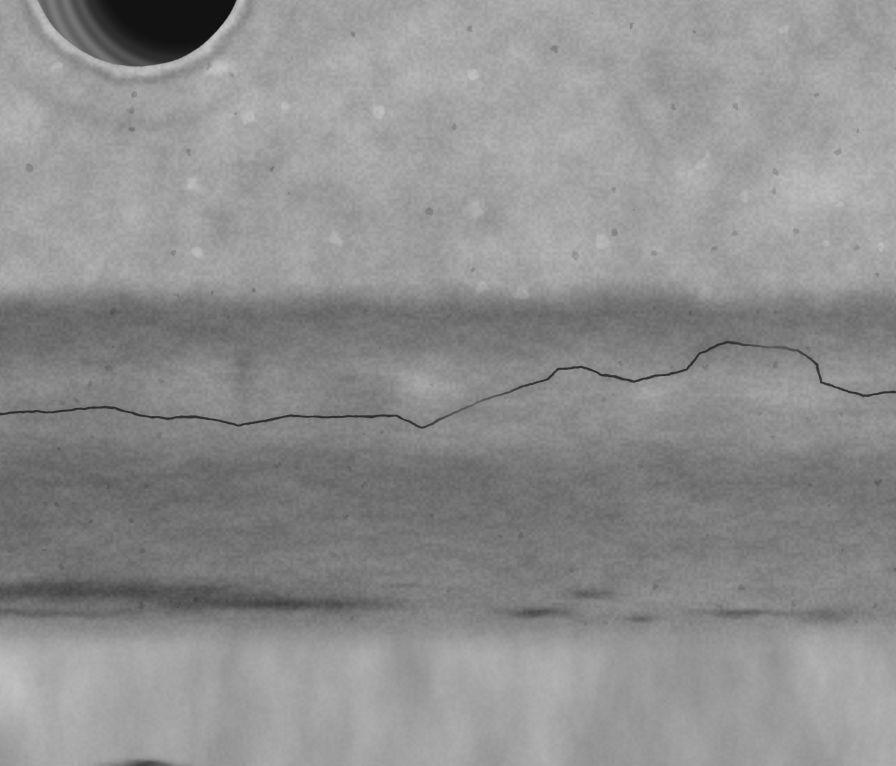
This texture is drawn by a Shadertoy shader. Its source:

```glsl
// Worn grey concrete: a pale upper wall, a shadowed ledge with a hairline
// crack, dark streaks and a drilled hole. A vertical tone profile is layered
// with soft patches, value noise, scattered specks and a jittered polyline.

const vec2 HOLE_CENTER = vec2(0.179, 1.053);
const float HOLE_RADIUS = 0.140;
const vec2 BORE_CENTER = vec2(0.234, 1.045);
const float BORE_RADIUS = 0.112;
const float WALL_TONE = 0.635;
const float SHADOW_TONE = 0.425;
const float LEDGE_TONE = 0.535;
const float SLOPE_TONE = 0.44;
const float BASE_TONE = 0.62;
const float CRACK_WIDTH = 0.0011;
const float GRAIN = 0.055;

// Crack vertices from left to right.
const vec2 CRACK[24] = vec2[24](
    vec2(-.01, .459), vec2(.076, .464), vec2(.137, .470), vec2(.198, .454),
    vec2(.266, .456), vec2(.312, .445), vec2(.380, .457), vec2(.517, .456),
    vec2(.552, .442), vec2(.623, .474), vec2(.669, .491), vec2(.714, .505),
    vec2(.729, .518), vec2(.760, .521), vec2(.783, .511), vec2(.828, .502),
    vec2(.897, .518), vec2(.912, .538), vec2(.950, .553), vec2(1.041, .543),
    vec2(1.067, .524), vec2(1.073, .501), vec2(1.125, .483), vec2(1.18, .489));

// Patches: center, half size; the matching list holds the tone change.
const vec4 STAINS[12] = vec4[12](
    vec4(.12, .228, .25, .014), vec4(.36, .211, .14, .009),
    vec4(.05, .200, .13, .006), vec4(.697, .200, .036, .006),
    vec4(.772, .223, .030, .005), vec4(.834, .193, .018, .006),
    vec4(.968, .199, .050, .005), vec4(1.085, .198, .035, .010),
    vec4(.524, .235, .025, .004), vec4(.19, .0, .045, .006),
    vec4(.48, .49, .060, .028), vec4(.318, .510, .016, .035));
const float STAIN_TONE[12] = float[12](
    -.17, -.17, -.10, -.20, -.12, -.14, -.17, -.11, -.08, -.35, -.06, -.08);

const vec4 BLOOMS[10] = vec4[10](
    vec4(.55, .497, .050, .030), vec4(.265, .497, .070, .030),
    vec4(1.02, .490, .060, .030), vec4(.84, .480, .035, .025),
    vec4(.03, .110, .090, .060), vec4(1.14, .110, .060, .060),
    vec4(.253, .760, .010, .010), vec4(.912, .764, .028, .028),
    vec4(.284, .912, .018, .011), vec4(1.05, .757, .060, .040));
const float BLOOM_TONE[10] = float[10](
    .08, .05, .08, .06, .09, .05, .12, .05, .13, .05);

float hash(vec2 p) {
    vec3 q = fract(vec3(p.xyx) * 0.1031);
    q += dot(q, q.yzx + 33.33);
    return fract((q.x + q.y) * q.z);
}

float noise(vec2 p) {
    vec2 i = floor(p), f = fract(p);
    f = f * f * (3.0 - 2.0 * f);
    return mix(mix(hash(i), hash(i + vec2(1, 0)), f.x),
               mix(hash(i + vec2(0, 1)), hash(i + vec2(1, 1)), f.x), f.y);
}

// Fractal noise centered on zero.
float fbm(vec2 p) {
    float sum = 0.0, amp = 0.5;
    for (int i = 0; i < 5; i++) {
        sum += amp * (noise(p) - 0.5);
        p = mat2(1.6, 1.2, -1.2, 1.6) * p + 17.3;
        amp *= 0.55;
    }
    return sum;
}

float patchMask(vec2 p, vec4 shape) {
    vec2 q = (p - shape.xy) / shape.zw;
    return exp(-dot(q, q));
}

float segmentDistance(vec2 p, vec2 a, vec2 b) {
    vec2 d = b - a;
    return length(p - a - d * clamp(dot(p - a, d) / dot(d, d), 0.0, 1.0));
}

// One randomly placed speck per cell, kept for the given share of cells.
float specks(vec2 p, float cells, float share) {
    vec2 id = floor(p * cells);
    vec2 pos = 0.3 + 0.4 * vec2(hash(id + 3.1), hash(id + 9.7));
    float radius = mix(0.08, 0.25, hash(id + 21.0));
    float d = length(fract(p * cells) - pos) + 0.2 * (noise(p * cells * 7.0) - 0.5);
    return step(hash(id + 5.5), share) * (1.0 - smoothstep(radius * 0.4, radius, d));
}

void mainImage(out vec4 fragColor, in vec2 fragCoord) {
    vec2 p = fragCoord / iResolution.y;
    float pixel = 1.0 / iResolution.y;
    float wall = smoothstep(0.57, 0.63, p.y);
    float base = 1.0 - smoothstep(0.14, 0.21, p.y);

    // Vertical tone profile with slightly uneven borders
    float y = p.y + 0.025 * fbm(p * vec2(5.0, 9.0));
    float tone = mix(SHADOW_TONE, LEDGE_TONE, 1.0 - smoothstep(0.50, 0.59, y));
    tone = mix(tone, SLOPE_TONE, 1.0 - smoothstep(0.38, 0.45, y));
    tone += 0.06 * (1.0 - smoothstep(0.20, 0.36, y));
    tone = mix(tone, BASE_TONE, 1.0 - smoothstep(0.145, 0.205, y));
    tone = mix(tone, WALL_TONE, smoothstep(0.585, 0.645, y));
    tone += (1.0 - wall) * (1.0 - base) * 0.05 * (smoothstep(0.0, 1.1, p.x) - 0.5);

    // Mottling: cloudy wall, sideways-brushed ledge, blurred base
    tone += wall * (0.11 * fbm(p * 7.0) + 0.12 * fbm(p * 28.0));
    tone += (1.0 - wall) * (1.0 - base) * (0.08 * fbm(p * vec2(9, 24)) + 0.08 * fbm(p * vec2(35, 95)));
    tone += base * 0.16 * fbm(p * vec2(17.0, 8.0));
    tone += GRAIN * (1.0 - 0.6 * base) * (noise(p * 260.0) - 0.5);
    tone += wall * (0.06 * specks(p, 17.0, 0.2) - 0.10 * specks(p + 4.0, 38.0, 0.06));
    tone -= (1.0 - wall) * (1.0 - base) * 0.06 * specks(p + 8.0, 45.0, 0.08);

    // Stains and pale blooms
    vec2 ragged = p + vec2(0.02, 0.010) * vec2(fbm(p * 30.0), fbm(p * vec2(25, 60) + 8.0));
    for (int i = 0; i < 12; i++) tone += STAIN_TONE[i] * patchMask(ragged, STAINS[i]);
    for (int i = 0; i < 10; i++) tone += BLOOM_TONE[i] * patchMask(ragged, BLOOMS[i]);

    // Hairline crack, fainter where it nearly closes
    vec2 jittered = p + 0.006 * vec2(fbm(p * 45.0), fbm(p * 45.0 + 31.0));
    float crack = 1.0;
    for (int i = 0; i < 23; i++) crack = min(crack, segmentDistance(jittered, CRACK[i], CRACK[i + 1]));
    float closed = patchMask(p, vec4(.62, .47, .055, .1)) + patchMask(p, vec4(1.01, .55, .04, .1));
    float line = 1.0 - smoothstep(CRACK_WIDTH - 0.5 * pixel, CRACK_WIDTH + pixel, crack);
    tone = mix(tone, 0.17, line * (0.85 - 0.5 * min(closed, 1.0)));
    tone -= 0.04 * exp(-crack * 180.0);

    // Drilled hole with chipped rim, ringed side wall and dark bore
    float rim = length(p - HOLE_CENTER) - HOLE_RADIUS;
    float chip = rim + 0.012 * fbm(p * 40.0);
    tone += 0.10 * exp(-pow((chip - 0.006) / 0.006, 2.0));
    tone -= 0.09 * exp(-pow((chip - 0.018) / 0.008, 2.0));
    tone -= 0.04 * exp(-pow((chip - 0.075) / 0.012, 2.0));
    float bore = length(p - BORE_CENTER) - BORE_RADIUS;
    float inside = mix(0.07, 0.43, smoothstep(-0.015, 0.055, bore));
    inside += 0.05 * sin(bore * 330.0) * smoothstep(0.0, 0.03, bore);
    tone = mix(inside, tone, smoothstep(-pixel, pixel, rim + 0.003 * fbm(p * 40.0)));

    fragColor = vec4(vec3(clamp(tone, 0.0, 1.0)), 1.0);
}
```
